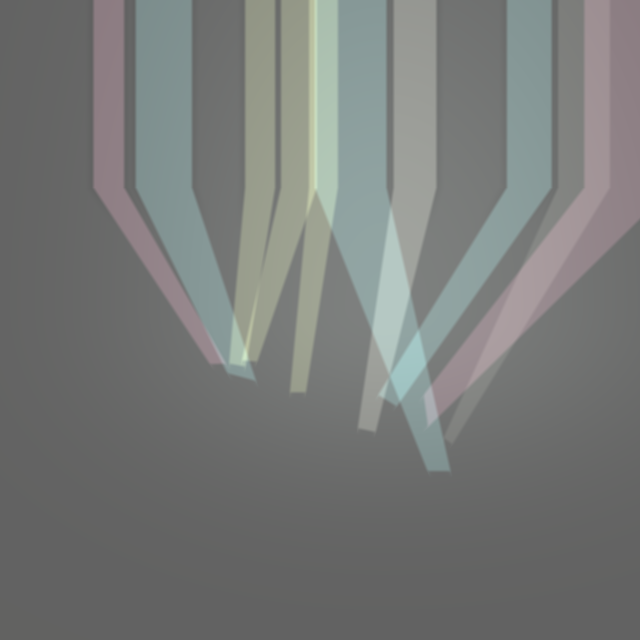
This background is drawn by a Shadertoy shader. Its source:

```glsl
#define COUNT 10
#define BEND 0.707
#define SOFT 0.0035
#define TAIL 0.012
#define SHADE 0.025
#define BASE vec3(0.383, 0.383, 0.382)
#define GLOW vec3(0.108, 0.118, 0.113)
#define PINK vec3(0.15, 0.085, 0.11)
#define TEAL vec3(0.08, 0.145, 0.145)
#define SAND vec3(0.14, 0.15, 0.09)
#define PALE vec3(0.14, 0.14, 0.125)

// Left and right side of each beam above the bend
const vec2 spans[COUNT] = vec2[COUNT](
    vec2(0.146, 0.194), vec2(0.212, 0.300), vec2(0.383, 0.430),
    vec2(0.439, 0.495), vec2(0.483, 0.528), vec2(0.492, 0.604),
    vec2(0.615, 0.682), vec2(0.792, 0.862), vec2(0.872, 0.953),
    vec2(0.913, 1.050));

// Left and right corner of each beam's lower end
const vec4 tips[COUNT] = vec4[COUNT](
    vec4(0.328, 0.431, 0.353, 0.432), vec4(0.355, 0.417, 0.400, 0.405),
    vec4(0.358, 0.432, 0.384, 0.427), vec4(0.378, 0.437, 0.402, 0.435),
    vec4(0.453, 0.387, 0.478, 0.387), vec4(0.668, 0.264, 0.704, 0.264),
    vec4(0.559, 0.331, 0.587, 0.325), vec4(0.591, 0.383, 0.620, 0.365),
    vec4(0.693, 0.316, 0.707, 0.306), vec4(0.662, 0.383, 0.669, 0.333));

const vec3 tints[COUNT] = vec3[COUNT](
    PINK, TEAL, SAND, SAND, SAND, TEAL, PALE, TEAL, PALE * 0.45, PINK * 0.9);

// Signed distance to the line a-b, positive on the left of its direction
float lineDistance(vec2 p, vec2 a, vec2 b) {
    vec2 dir = normalize(b - a);
    vec2 q = p - a;
    return dir.x * q.y - dir.y * q.x;
}

// Distances inside a bent beam: x to its sides, y to its lower end
vec2 beamDistance(vec2 p, vec2 span, vec4 tip) {
    float left = p.x - span.x;
    float right = span.y - p.x;
    if (p.y < BEND) {
        left = lineDistance(p, vec2(span.x, BEND), tip.xy);
        right = lineDistance(p, tip.zw, vec2(span.y, BEND));
    }
    return vec2(min(left, right), lineDistance(p, tip.xy, tip.zw));
}

// Grey field with a wide off-centre glow
vec3 backdrop(vec2 p) {
    vec2 q = p - vec2(0.60, 0.52);
    q /= vec2(q.x < 0.0 ? 0.38 : 0.43, q.y < 0.0 ? 0.25 : 0.65);
    return BASE + GLOW * exp(-dot(q, q));
}

void mainImage(out vec4 fragColor, in vec2 fragCoord) {
    vec2 p = fragCoord / iResolution.xy;
    float soft = max(SOFT, 1.0 / iResolution.y);
    vec3 light = vec3(0.0);
    float covered = 0.0;
    float shadow = 0.0;

    // Overlapping beams add their light
    for (int i = 0; i < COUNT; i++) {
        vec2 d = beamDistance(p, spans[i], tips[i]);
        float side = smoothstep(-soft, soft, d.x);
        float end = smoothstep(-soft, soft, d.y);
        float mask = side * end;

        // Thin fading tails below the end corners
        float corner = exp(-abs(d.x) / 0.002);
        float tail = corner * side * (1.0 - end) * smoothstep(-TAIL, 0.0, d.y);

        light += tints[i] * (mask + 0.5 * tail);
        covered = max(covered, mask);
        shadow = max(shadow, end * smoothstep(-0.014, 0.0, d.x));
    }

    // Narrow dark rims beside the upright parts
    shadow *= (1.0 - covered) * smoothstep(BEND - 0.08, BEND + 0.02, p.y);
    fragColor = vec4(backdrop(p) + light - SHADE * shadow, 1.0);
}
```
